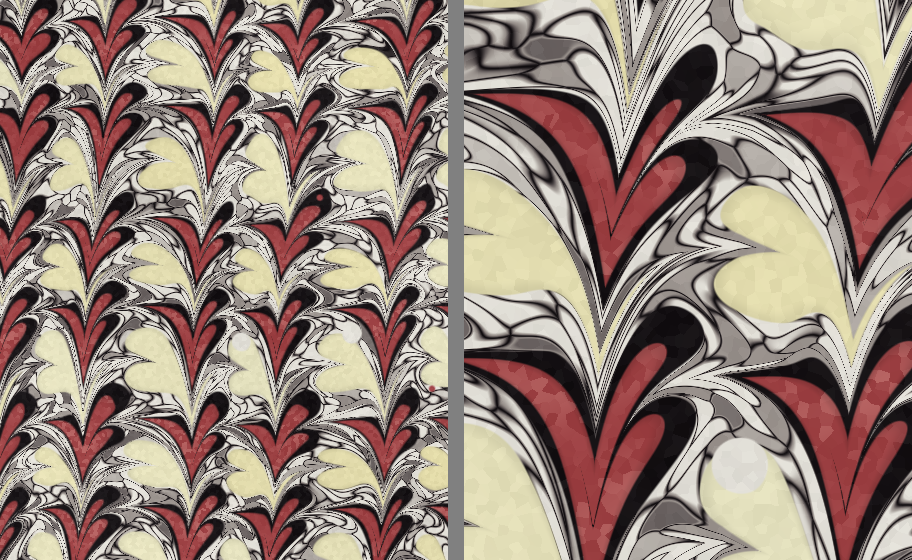
Left: the whole. Right: its middle third, enlarged.
Write a WebGL 2 fragment shader that draws this pattern.

```glsl
#version 300 es
precision highp float;

uniform vec2 u_resolution;
out vec4 fragColor;

// Layout, in canvas heights
const vec2 PITCH = vec2(0.172, 0.179);
const vec2 ORIGIN = vec2(0.013, 0.963);
const float TILT = 0.06;
const vec2 PAIRING = vec2(0.068, -0.065);

// Drops and comb strokes, in grid cells
const vec2 RED_OFFSET = vec2(0.13, 0.0);
const vec2 YELLOW_OFFSET = vec2(-0.42, 0.5);
const float RED_RADIUS = 0.225;
const float BLACK_RADIUS = 0.312;
const float YELLOW_RADIUS = 0.25;
const float PULL_DOWN = 0.48;
const float PULL_SIDE = 0.36;
const float COLUMN_REACH = 0.12;
const float ROW_REACH = 0.065;
const float SQUEEZE_REACH = 0.1;
const vec2 VEIN_SCALE = vec2(5.5, 8.0);
const float SCUFF_SCALE = 150.0;

const vec3 INK = vec3(0.09, 0.075, 0.085);
const vec3 SLATE = vec3(0.37, 0.34, 0.34);
const vec3 GREY = vec3(0.61, 0.58, 0.56);
const vec3 PAPER = vec3(0.89, 0.88, 0.85);
const vec3 RED = vec3(0.62, 0.26, 0.27);
const vec3 PINK = vec3(0.78, 0.49, 0.47);
const vec3 YELLOW = vec3(0.89, 0.85, 0.62);
const vec3 CREAM = vec3(0.90, 0.89, 0.76);
const float PI = 3.14159;

vec2 hash2(vec2 p) {
    return fract(sin(vec2(dot(p, vec2(127.1, 311.7)), dot(p, vec2(269.5, 183.3)))) * 43758.5);
}

// Cellular noise: x = nearest distance, y = gap to the second, z = cell value
vec3 cellular(vec2 p) {
    vec2 base = floor(p);
    float first = 9.0, second = 9.0, value = 0.0;
    for (int j = -1; j <= 1; j++)
    for (int i = -1; i <= 1; i++) {
        vec2 id = base + vec2(i, j);
        float d = length(id + hash2(id) - p);
        if (d < first) { second = first; first = d; value = hash2(id + 7.3).x; }
        else second = min(second, d);
    }
    return vec3(first, second - first, value);
}

// Uneven grid: columns and rows close up in pairs and wander a little
vec2 toGrid(vec2 p) {
    p.x -= TILT * (p.y - 0.5);
    vec2 g = (p - ORIGIN) / PITCH;
    g += PAIRING * (1.0 - cos(PI * g));
    return g + 0.04 * sin(g.yx * vec2(1.7, 2.1) + vec2(0.4, 2.0));
}

// Stroke strength, reaching zero at the given limit
float stroke(float d, float reach, float limit) {
    return max(exp(-d / reach) - exp(-limit / reach), 0.0);
}

// Undo the downward strokes, then the alternating sideways ones
vec2 uncomb(vec2 g) {
    float column = round(g.x);
    float force = mix(0.8, 1.2, hash2(vec2(column, 3.0)).x);
    g.y += PULL_DOWN * force * stroke(abs(g.x - column), COLUMN_REACH, 0.5);
    float row = round(g.y * 2.0);
    float side = mod(row, 2.0) < 0.5 ? 1.0 : -0.95;
    g.x += side * PULL_SIDE * stroke(abs(g.y - row * 0.5), ROW_REACH, 0.25);
    return g;
}

// Veined ground between the drops
vec3 marble(vec2 q) {
    q += 0.09 * sin(q.yx * vec2(9.0, 7.0) + vec2(0.0, 1.3));
    q += 0.035 * sin(q.yx * vec2(23.0, 19.0) + vec2(2.1, 0.5));
    vec3 cell = cellular(q * VEIN_SCALE);
    float thickness = 0.75 + 0.35 * sin(q.x * 4.3 + 2.0 * sin(q.y * 3.1));
    float gap = cell.y / thickness;
    vec3 stone = mix(PAPER, GREY, smoothstep(0.62, 0.82, cell.z));
    stone = mix(stone, SLATE, 0.8 * smoothstep(0.86, 0.92, cell.z));
    vec3 color = mix(INK, SLATE, smoothstep(0.0, 0.12, gap));
    color = mix(color, GREY, smoothstep(0.08, 0.2, gap));
    color = mix(color, stone, smoothstep(0.17, 0.36, gap));
    float blur = length(fwidth(q) * VEIN_SCALE);
    return mix(color, GREY, 0.8 * smoothstep(0.5, 1.6, blur));
}

float cover(float d) {
    float w = max(fwidth(d), 0.002);
    return 1.0 - smoothstep(-w, w, d);
}

void main() {
    vec2 p = gl_FragCoord.xy / u_resolution.y;
    vec2 g = uncomb(toGrid(p));
    vec2 ground = g;
    float red = 9.0, black = 9.0, yellow = 9.0, paleness = 0.0;
    float ripple = 0.012 * sin(g.x * 13.0 + 2.0 * sin(g.y * 9.0));

    // Drops, each squeezing the ground around it
    for (int j = -1; j <= 1; j++)
    for (int i = -1; i <= 1; i++) {
        vec2 id = round(g) + vec2(i, j);
        vec2 rnd = hash2(id + 20.0);
        vec2 toRed = g - id - RED_OFFSET - 0.07 * (rnd - 0.5);
        vec2 toYellow = g - id - YELLOW_OFFSET - 0.08 * (rnd.yx - 0.5);
        float grow = 0.05 * (rnd.x - 0.5);
        float dBlack = length(toRed - 0.015) - BLACK_RADIUS - grow + ripple;
        float dYellow = length(toYellow) - YELLOW_RADIUS - 0.06 * (rnd.y - 0.5) + ripple;
        red = min(red, length(toRed) - RED_RADIUS - grow - ripple);
        black = min(black, dBlack);
        if (dYellow < yellow) { yellow = dYellow; paleness = rnd.x; }
        ground -= 0.16 * normalize(toRed + 1e-4) * exp(-max(dBlack, 0.0) / SQUEEZE_REACH);
        ground -= 0.13 * normalize(toYellow + 1e-4) * exp(-max(dYellow, 0.0) / SQUEEZE_REACH);
    }

    // Paint layers
    vec3 scuff = cellular(p * SCUFF_SCALE);
    float patches = 0.5 + 0.5 * sin(p.x * 31.0 + 3.0 * sin(p.y * 23.0));
    vec3 redPaint = mix(RED, PINK, 0.5 * patches * smoothstep(0.3, 0.9, scuff.z));
    redPaint *= mix(1.0, 0.88, smoothstep(-0.06, 0.0, red));
    vec3 yellowPaint = mix(YELLOW, CREAM, 0.3 + 0.7 * paleness);
    yellowPaint *= mix(1.0, 0.94, smoothstep(-0.06, 0.0, yellow));
    vec3 color = marble(ground);
    color = mix(color, yellowPaint, cover(yellow));
    color = mix(color, INK, cover(black));
    color = mix(color, redPaint, cover(red));

    // Wear: rare bare spots, stray red specks, fine grain
    vec3 spot = cellular(p * 9.0 + 4.0);
    color = mix(color, PAPER, step(0.965, spot.z) * cover(spot.x - 0.15 + ripple));
    color = mix(color, RED, step(spot.z, 0.04) * cover(spot.x - 0.05));
    color += 0.045 * (scuff.z - 0.5) + 0.012 * sin(p.x * 7.0 + p.y * 5.0);
    fragColor = vec4(clamp(color, 0.0, 1.0), 1.0);
}
```
